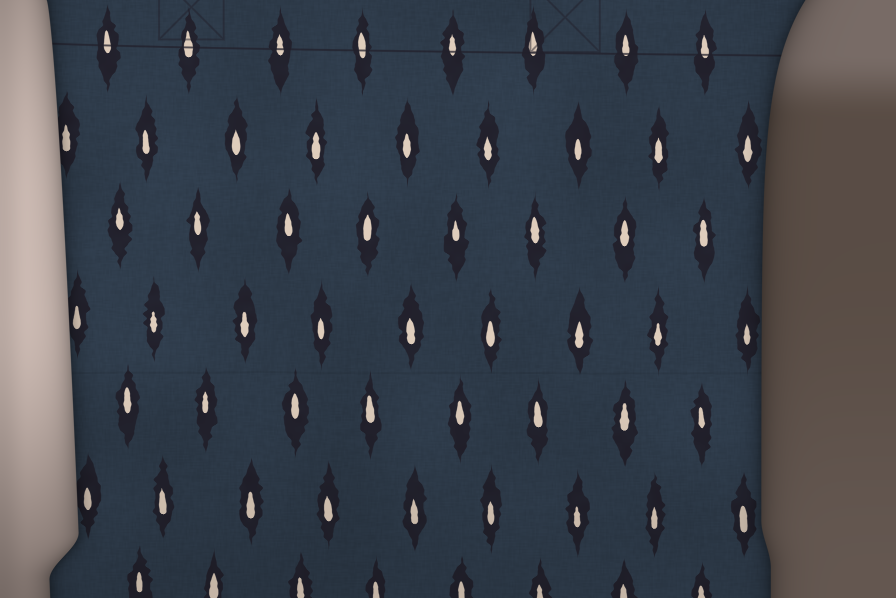
Reproduce this pattern procedurally as a WebGL 1 fragment shader.

```glsl
precision highp float;
// Indigo ikat cloth with staggered spindle motifs, hanging before a softly lit wall.
uniform vec2 u_resolution;

// Lengths are in canvas heights; y runs downward from the top edge.
const float ROWS = 7.0;
const float ROW_TOP = 0.076;        // centre of the first row
const float ROW_PITCH = 0.1578;
const float ROW_SHRINK = 0.00068;   // perspective down the cloth
const float COL_ANCHOR = 1.045;     // column that stays upright
const float COL_PITCH = 0.1441;
const float COL_SHRINK = 0.00143;
const vec2 ODD_ROW_SHIFT = vec2(-0.078, 0.0176);
const float PAIR_SHIFT = 0.009;     // alternate columns lean left
const float JITTER = 0.005;
const float SPINDLE_HALF = 0.081;
const float BODY_WIDTH = 0.0140;
const float TIP_WIDTH = 0.0050;
const vec2 EYE_SIZE = vec2(0.0078, 0.0205);
const float STITCH_WIDTH = 0.0016;

const vec3 CLOTH = vec3(0.175, 0.225, 0.282);
const vec3 DYE = vec3(0.125, 0.118, 0.160);
const vec3 CREAM = vec3(0.87, 0.80, 0.73);
const vec3 WALL_LIT = vec3(0.81, 0.74, 0.71);
const vec3 WALL_MID = vec3(0.47, 0.42, 0.40);
const vec3 WALL_DARK = vec3(0.35, 0.30, 0.27);

float hash(vec2 p) {
  return fract(sin(dot(p, vec2(127.1, 311.7))) * 43758.5453);
}

float noise(vec2 p) {
  vec2 i = floor(p), f = fract(p);
  f = f * f * (3.0 - 2.0 * f);
  return mix(mix(hash(i), hash(i + vec2(1.0, 0.0)), f.x),
             mix(hash(i + vec2(0.0, 1.0)), hash(i + 1.0), f.x), f.y);
}

float fill(float d) {
  float soft = max(0.0013, 0.7 / u_resolution.y);
  return 1.0 - smoothstep(-soft, soft, d);
}

// Ragged spindle: a wide body drawn out into thin tips.
float spindle(vec2 q, float seed, float girth) {
  float a = abs(q.y) / SPINDLE_HALF;
  float w = BODY_WIDTH * (1.0 - smoothstep(0.2, 0.8, a))
          + TIP_WIDTH * (1.0 - smoothstep(0.65, 1.0, a));
  float rag = noise(vec2(q.y * 130.0, seed + 9.0 * step(0.0, q.x))) - 0.5;
  w = w * girth + 0.008 * rag * (1.0 - smoothstep(0.5, 1.0, a)) - 0.0012;
  return abs(q.x) - w;
}

// Undyed teardrop, narrow at the top.
float eye(vec2 q, float seed) {
  q.x += 0.10 * (hash(vec2(seed, 4.0)) - 0.8) * q.y;
  float v = q.y / EYE_SIZE.y;
  float w = EYE_SIZE.x * sqrt(max(0.0, 1.0 - v * v)) * (0.75 + 0.3 * v);
  w += 0.0022 * (noise(vec2(q.y * 170.0, seed)) - 0.5);
  return max(abs(q.x) - w, abs(q.y) - EYE_SIZE.y);
}

vec3 printMotifs(vec3 col, vec2 p) {
  for (float r = 0.0; r < ROWS; r++) {
    float odd = mod(r, 2.0);
    float pitch = COL_PITCH - COL_SHRINK * r;
    float anchor = COL_ANCHOR + odd * ODD_ROW_SHIFT.x;
    float c = floor((p.x - anchor) / pitch + 0.5);
    if (c < -6.0 || c > 1.0 + odd) continue;
    float alt = mod(c, 2.0);
    float seed = 17.0 * r + c + 30.0;
    vec2 centre = vec2(anchor + c * pitch - PAIR_SHIFT * alt,
                       ROW_TOP + ROW_PITCH * r - ROW_SHRINK * r * r + odd * ODD_ROW_SHIFT.y);
    float sag = 0.008 + 0.0156 * r - 0.0018 * r * r;
    centre.y -= sag * pow(1.0 - min(centre.x / 1.27, 1.0), 2.0);
    centre += JITTER * (vec2(hash(vec2(seed, 1.0)), hash(vec2(seed, 2.0))) - 0.5);
    vec2 q = p - centre;
    vec2 bodyShift = vec2(0.001, mix(0.011, -0.006, odd));
    float girth = (1.0 - 0.13 * alt) * (0.94 + 0.14 * hash(vec2(seed, 3.0)));
    float wear = 0.86 + 0.14 * noise(p * 60.0);
    col = mix(col, DYE, wear * fill(spindle(q - bodyShift, seed, girth)));
    float size = 0.82 + 0.3 * hash(vec2(seed, 5.0));
    col = mix(col, CREAM, 0.96 * fill(eye(q / size, seed) * size));
  }
  return col;
}

float stitch(float d) { return fill(abs(d) - STITCH_WIDTH); }

// Square seam with crossed diagonals.
float crossBox(vec2 q, float s) {
  float box = stitch(max(abs(q.x), abs(q.y)) - s);
  float diagonals = stitch((abs(q.x) - abs(q.y)) * 0.707) * step(max(abs(q.x), abs(q.y)), s);
  return max(box, diagonals);
}

void main() {
  vec2 p = gl_FragCoord.xy / u_resolution.y;
  p.y = 1.0 - p.y;

  // Cloth outline, flaring at the bottom and top right
  float left = 0.078 + 0.058 * pow(max(p.y, 0.0), 0.7) - 0.052 * smoothstep(0.89, 0.97, p.y);
  float right = 1.273 + 0.074 * exp(-p.y * 8.5) + 0.016 * smoothstep(0.87, 0.95, p.y);
  float edge = max(left - p.x, p.x - right);

  // Wall: bright on the left, shaded on the right
  float glow = smoothstep(-0.5, 0.35, p.y) * (1.0 - smoothstep(0.5, 1.15, p.y));
  vec3 leftWall = mix(WALL_MID, WALL_LIT, glow) * (0.9 + 0.1 * smoothstep(0.0, 0.05, p.x));
  float shade = smoothstep(0.09, 0.2, p.y) * (1.0 - 0.35 * smoothstep(0.4, 1.0, p.y));
  vec3 rightWall = mix(WALL_MID, WALL_DARK, shade);
  vec3 wall = p.x < 0.6 ? leftWall : rightWall;
  wall *= 1.0 - 0.3 * exp(-max(edge, 0.0) * 45.0);

  // Weave, fading and printed motifs
  float weave = noise(p * vec2(420.0, 90.0)) + noise(p * vec2(90.0, 420.0)) - 1.0;
  vec3 cloth = CLOTH * (1.0 + 0.06 * weave + 0.12 * (noise(p * 7.0) - 0.5));
  cloth = printMotifs(cloth, p);

  // Hem, crossed seams and a faint fold
  float hem = p.y - 0.066 - 0.027 * sqrt(p.x / 1.3);
  cloth = mix(cloth, DYE, 0.75 * stitch(hem));
  float seams = max(crossBox(p - vec2(0.32, 0.012), 0.054), crossBox(p - vec2(0.945, 0.029), 0.058));
  cloth = mix(cloth, DYE, 0.5 * seams);
  cloth *= 1.0 - 0.07 * stitch(p.y - 0.622 - 0.003 * noise(p * 9.0));
  cloth *= 1.0 - 0.35 * exp(min(edge, 0.0) * 70.0);
  cloth *= 1.04 - 0.12 * smoothstep(0.55, 1.0, p.y);

  gl_FragColor = vec4(mix(wall, cloth, fill(edge)), 1.0);
}
```
